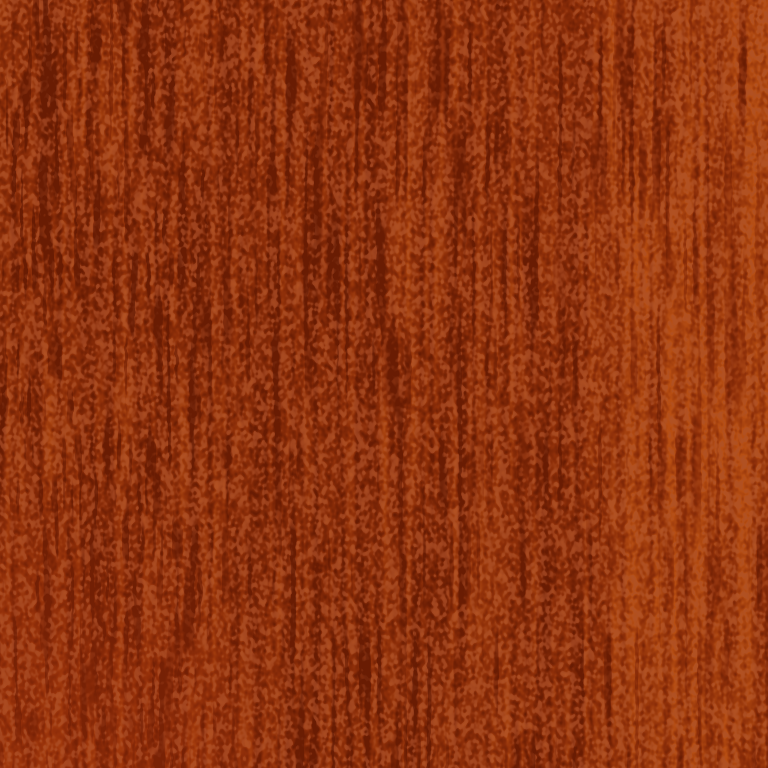
Give the GLSL for this texture, as a WebGL 1 fragment shader.

```glsl
precision highp float;
// Reddish-brown wood: three vertical boards with fine pores and pale flecks.
uniform vec2 u_resolution;

#define SEAM_A 0.483
#define SEAM_B 0.795
#define STREAK_FREQ vec2(165.0, 4.5)
#define PORE_FREQ vec2(200.0, 17.0)
#define FLECK_FREQ vec2(270.0, 215.0)
#define STREAK_GAIN 0.62
#define PORE_GAIN 0.46
#define FLECK_GAIN 0.75
#define FIGURE_GAIN 0.34

const vec3 DARK_WOOD = vec3(0.41, 0.110, 0.012);
const vec3 MID_WOOD = vec3(0.555, 0.182, 0.035);
const vec3 LIGHT_WOOD = vec3(0.69, 0.285, 0.065);
const vec3 FLECK_TINT = vec3(0.67, 0.325, 0.190);
const vec3 RED_GLOW = vec3(0.64, 0.190, 0.045);

float hash(vec2 p) {
  vec3 q = fract(p.xyx * 0.1031);
  q += dot(q, q.yzx + 33.33);
  return fract((q.x + q.y) * q.z);
}

float noise(vec2 p) {
  vec2 cell = floor(p);
  vec2 f = fract(p);
  f = f * f * (3.0 - 2.0 * f);
  float low = mix(hash(cell), hash(cell + vec2(1.0, 0.0)), f.x);
  float high = mix(hash(cell + vec2(0.0, 1.0)), hash(cell + vec2(1.0, 1.0)), f.x);
  return mix(low, high, f.y);
}

float fbm(vec2 p) {
  float sum = 0.0;
  float gain = 0.55;
  for (int i = 0; i < 3; i++) {
    sum += gain * noise(p);
    p = p * 2.1 + 17.3;
    gain *= 0.5;
  }
  return sum;
}

// Two turned lattices hide the square cells of the noise
float flecks(vec2 p) {
  vec2 turnedA = vec2(0.82 * p.x + 0.57 * p.y, 0.82 * p.y - 0.57 * p.x);
  vec2 turnedB = vec2(0.91 * p.x - 0.42 * p.y, 0.91 * p.y + 0.42 * p.x);
  float sum = noise(turnedA + 307.0) + noise(turnedB * 0.83 + 419.0);
  return 0.5 + 0.7 * (sum - 1.0);
}

void main() {
  vec2 uv = gl_FragCoord.xy / u_resolution;

  // Slight waviness and crumbled edges for the fibres
  float speck = flecks(uv * FLECK_FREQ);
  vec2 grain = uv;
  grain.x += 0.004 * (noise(uv * vec2(4.0, 3.0)) - 0.5);
  grain.x += 0.0025 * (noise(uv * vec2(110.0, 150.0) + 51.0) - 0.5);

  // Board tones, with soft seams
  float seamA = smoothstep(SEAM_A - 0.004, SEAM_A + 0.004, grain.x);
  float seamB = smoothstep(SEAM_B - 0.005, SEAM_B + 0.005, grain.x);
  float leftTone = 0.43 - 0.06 * smoothstep(0.15, SEAM_A, uv.x);
  float tone = mix(mix(leftTone, 0.49, seamA), 0.77, seamB);
  tone -= 0.14 * exp(-pow((grain.x - SEAM_A) / 0.005, 2.0));

  // Slanted figure that fades out across the left board
  float leftArea = 1.0 - smoothstep(0.20, 0.44, uv.x);
  vec2 slant = vec2(uv.x * 5.0 + uv.y * 1.5, uv.y * 6.0 - uv.x * 5.0);
  float figure = fbm(slant + 8.0) - 0.48;
  tone += FIGURE_GAIN * leftArea * figure;

  // Long streaks from fine to broad
  float fine = noise(grain * STREAK_FREQ + 3.0) - 0.5;
  float medium = noise(grain * vec2(88.0, 2.2) + 137.0) - 0.5;
  float broad = noise(grain * vec2(34.0, 1.2) + 29.0) - 0.5;
  tone += STREAK_GAIN * (fine + 0.42 * medium + 0.2 * broad);

  // Dark pores: short on the left, longer elsewhere
  float shortPore = noise(grain * PORE_FREQ + 71.0);
  float longPore = noise(grain * PORE_FREQ * vec2(0.85, 0.45) + 113.0);
  float pore = smoothstep(0.56, 0.82, mix(longPore, shortPore, 0.2 + 0.8 * leftArea));
  tone += 0.07 - PORE_GAIN * pore * (1.0 - 0.8 * leftArea * figure);

  // Tiny surface flecks
  tone += FLECK_GAIN * (speck - 0.5) * (1.0 - 0.4 * pore);

  // Colour ramp, red glow at lower left and pale fleck tint
  tone = clamp(tone, 0.0, 1.1);
  vec3 color = mix(DARK_WOOD, MID_WOOD, min(tone * 2.0, 1.0));
  color = mix(color, LIGHT_WOOD, max(tone * 2.0 - 1.0, 0.0));
  float glow = leftArea * (1.0 - smoothstep(0.1, 0.5, uv.y + 0.4 * uv.x));
  color = mix(color, RED_GLOW, 0.28 * glow);
  float pale = smoothstep(0.42, 0.78, speck) * (1.0 - 0.7 * pore);
  color = mix(color, FLECK_TINT, 0.52 * pale);

  gl_FragColor = vec4(color, 1.0);
}
```
